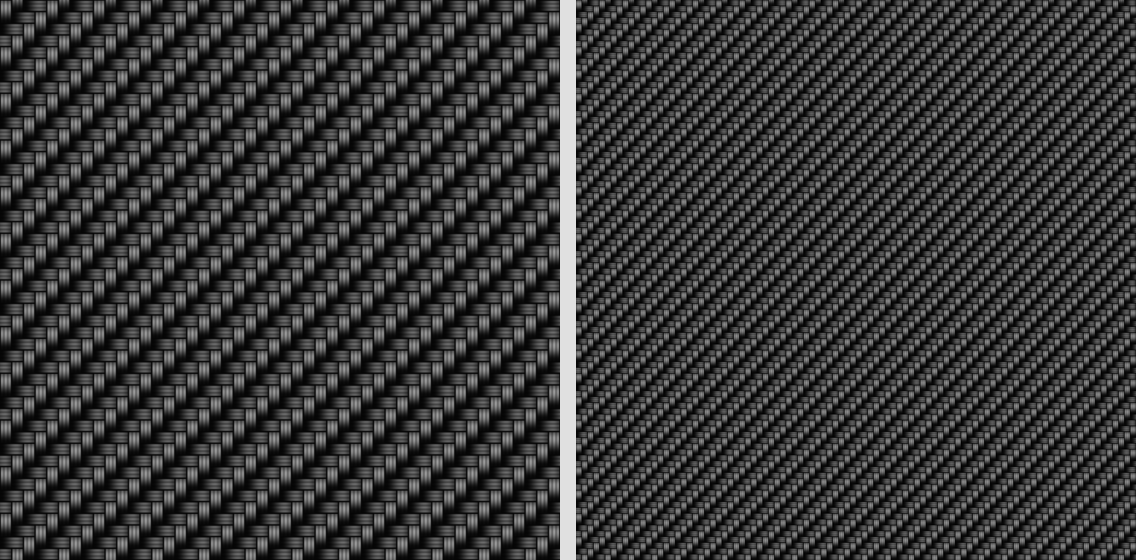
Left, the tile; right, the same tile 2 across and 2 down.
Give the GLSL for this texture, as a WebGL 1 fragment shader.

```glsl
precision highp float;
uniform vec2 u_resolution;

#define REPEATS 12.0        // twill repeats across and down
#define TOW_SPAN 2.0        // cells each tow floats over
#define STRANDS 3.0         // ridges along one tow
#define STRAND_DEPTH 0.36   // darkness of the grooves
#define GAP_WIDTH 0.11      // soft dark border of a tow, in cells
#define GAP_SHADE 0.02
#define WARP_SHADE 0.63     // peak of the vertical tows
#define WEFT_SHADE 0.43     // peak of the horizontal tows
#define SHADOW 0.93         // how far a tow sinks at its dark end
#define SAMPLES 3

const float TAU = 6.2831853;

// Brightness along a tow, 0 at its lit end and 1 where it dives under
float towLight(float along) {
  float rise = mix(0.6, 1.0, smoothstep(0.0, 0.28, along));
  float sink = 1.0 - SHADOW * smoothstep(0.3, 0.93, along);
  return rise * sink;
}

// Rounded bundle of parallel ridges across a tow
float strandLight(float across) {
  float ridge = 0.5 - 0.5 * cos(TAU * STRANDS * across);
  float offset = 2.0 * across - 1.0;
  return mix(1.0 - STRAND_DEPTH, 1.0, ridge) * (1.0 - 0.2 * offset * offset);
}

// Two-over, two-under twill, with y pointing down
float weave(vec2 uv) {
  float period = 2.0 * TOW_SPAN;
  vec2 p = vec2(uv.x, 1.0 - uv.y) * REPEATS * period;
  vec2 cell = floor(p);
  vec2 local = p - cell;
  float phase = mod(cell.x + cell.y, period);

  // Warp is lit from its top, weft from its right end
  bool isWarp = phase < TOW_SPAN;
  float along = isWarp ? (phase + local.y) / TOW_SPAN
                       : 1.0 - (phase - TOW_SPAN + local.x) / TOW_SPAN;
  float across = isWarp ? local.x : local.y;
  float peak = isWarp ? WARP_SHADE : WEFT_SHADE;

  // Dark gaps on the sides and at the ends
  float side = min(across, 1.0 - across);
  float end = min(along, 1.0 - along) * TOW_SPAN;
  float body = smoothstep(0.0, GAP_WIDTH, side) * smoothstep(0.0, GAP_WIDTH, end);
  return mix(GAP_SHADE, peak * towLight(along) * strandLight(across), body);
}

void main() {
  // Average a small grid inside each pixel to smooth the fine ridges
  float sum = 0.0;
  for (int i = 0; i < SAMPLES; i++) {
    for (int j = 0; j < SAMPLES; j++) {
      vec2 jitter = (vec2(float(i), float(j)) + 0.5) / float(SAMPLES) - 0.5;
      sum += weave((gl_FragCoord.xy + jitter) / u_resolution);
    }
  }
  float shade = sum / float(SAMPLES * SAMPLES);
  gl_FragColor = vec4(vec3(shade), 1.0);
}
```
